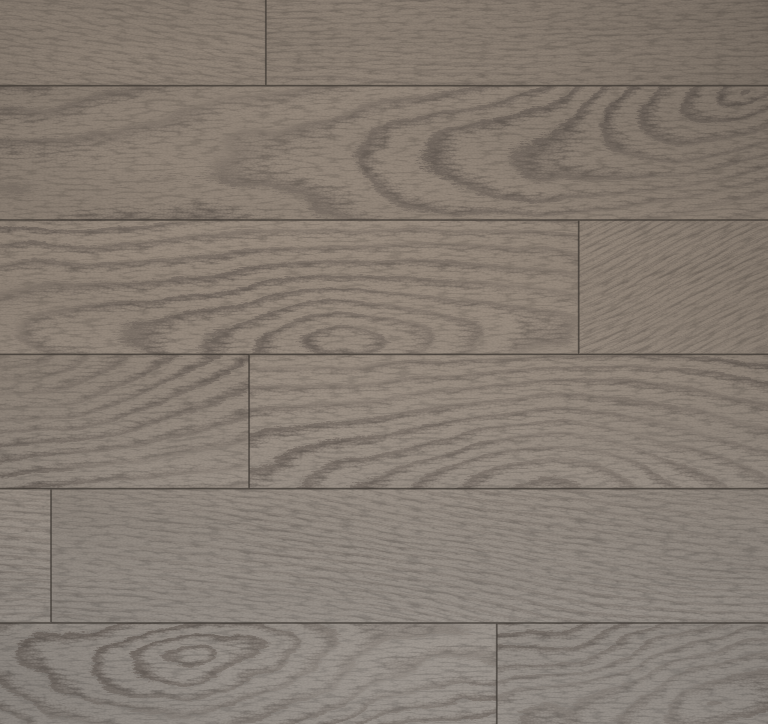
A Shadertoy shader for this texture:

```glsl
// Grey-brown oak floor: six rows of staggered planks with cathedral and straight grain.

// Per row from the bottom: x of the end joint, in plank heights.
const float JOINT[6] = float[6](3.70, 0.38, 1.855, 4.31, 9.0, 1.98);

// Grain figure of a plank: heart x, heart y, ring roundness, slant.
const vec4 LEFT[6] = vec4[6](
    vec4(1.5, 0.78, 0.42, 0.1), vec4(0.0, -3.0, 0.0, -0.03),
    vec4(0.1, 1.1, 0.5, 0.05), vec4(2.6, 0.1, 0.33, 0.0),
    vec4(5.55, 0.95, 0.42, 0.32), vec4(1.0, -3.0, 0.0, -0.13));
const vec4 RIGHT[6] = vec4[6](
    vec4(5.3, 0.4, 0.36, 0.25), vec4(3.2, -3.0, 0.0, -0.18),
    vec4(4.0, -0.05, 0.36, 0.0), vec4(5.0, -3.0, 0.0, 0.5),
    vec4(0.0, -3.0, 0.0, 0.0), vec4(4.0, -3.0, 0.0, 0.01));

vec2 hash2(vec2 p) {
    return fract(sin(vec2(dot(p, vec2(127.1, 311.7)), dot(p, vec2(269.5, 183.3)))) * 43758.5);
}

// Cellular noise: distance to the nearest scattered point.
float cells(vec2 p) {
    vec2 id = floor(p), f = p - id;
    float nearest = 2.0;
    for (int j = -1; j <= 1; j++)
        for (int i = -1; i <= 1; i++) {
            vec2 o = vec2(i, j);
            nearest = min(nearest, length(o + hash2(id + o) - f));
        }
    return nearest;
}

// Layered sines, bending slowly along the plank.
float waves(vec2 p, float seed) {
    float sum = 0.0, amp = 0.5;
    for (int i = 0; i < 5; i++) {
        sum += amp * sin(p.x + seed + 1.7 * sin(p.y + seed * 1.3));
        p = mat2(1.7, 0.35, -0.5, 1.8) * p;
        seed += 2.4;
        amp *= 0.56;
    }
    return sum;
}

void mainImage(out vec4 fragColor, in vec2 fragCoord) {
    vec2 uv = fragCoord / iResolution.xy;
    vec2 p = uv * vec2(5.72, 5.39) - vec2(0.0, 0.752); // one unit = plank height
    float px = 5.39 / iResolution.y;

    // Plank lookup
    float row = floor(p.y);
    int k = clamp(int(row) + 1, 0, 5);
    bool isRight = p.x > JOINT[k];
    vec4 figure = LEFT[k];
    if (isRight) figure = RIGHT[k];
    float seed = row * 3.7 + (isRight ? 11.3 : 2.1);
    vec2 q = vec2(p.x, p.y - row);

    // Growth rings: ellipses round the heart that flatten into straight grain
    float curved = smoothstep(0.0, 0.3, figure.z);
    float wild = k == 0 ? 0.12 : mix(0.035, 0.06, curved);
    vec2 d = q - figure.xy;
    d.x = 1.6 * atan(d.x / 1.6);
    d.y -= figure.w * d.x;
    float ring = length(vec2(figure.z * d.x, d.y));
    ring += wild * waves(q * vec2(1.6, 2.3), seed);
    ring += 0.02 * sin(ring * 9.0 + seed);

    // Pores stretched along the grain, and fine speckle
    vec2 along = vec2(p.x, p.y - figure.w * d.x * (1.0 - curved));
    float pores = cells(along * vec2(8.0, 48.0) + seed);
    float speckle = cells(p * vec2(45.0, 75.0));

    // Dark late wood: soft on one side, crisp on the other, broken by pores
    float phase = fract(ring * mix(17.0, 9.5, curved) + 0.22 * (pores - 0.5) + 0.12 * (speckle - 0.5));
    float late = smoothstep(0.4, 0.85, phase) * (1.0 - smoothstep(0.88, 1.0, phase));
    float fade = 0.65 + 0.45 * waves(q * vec2(1.1, 2.9) + 4.0, seed);
    late *= mix(0.4, 0.95, curved) * clamp(fade, 0.25, 1.0);

    // Wood colour, greyer and lighter toward the bottom
    vec3 wood = mix(vec3(0.585, 0.56, 0.535), vec3(0.555, 0.507, 0.46), smoothstep(0.0, 0.65, uv.y));
    vec3 col = mix(wood, vec3(0.375, 0.34, 0.315), late * 0.72);
    col *= 1.0 - 0.10 * smoothstep(0.35, 0.8, pores) - 0.07 * (speckle - 0.35);
    col *= 1.0 + 0.025 * waves(q * vec2(0.7, 5.0), seed + 5.0);
    col *= 0.97 + 0.06 * hash2(vec2(seed, 3.0)).x;

    // Soft room light, dimmer at the sides and the upper right
    vec2 c = uv - vec2(0.5, 0.35);
    col *= 1.04 - 0.28 * c.x * c.x - 0.13 * c.y * c.y - 0.22 * max(c.x * c.y, 0.0);

    // Joints between planks
    float edge = min(abs(q.y - round(q.y)), abs(p.x - JOINT[k]));
    float joint = 1.0 - smoothstep(0.0, max(0.012, 1.2 * px), edge);
    col = mix(col, vec3(0.22, 0.20, 0.18), 0.75 * joint);

    fragColor = vec4(col, 1.0);
}
```
